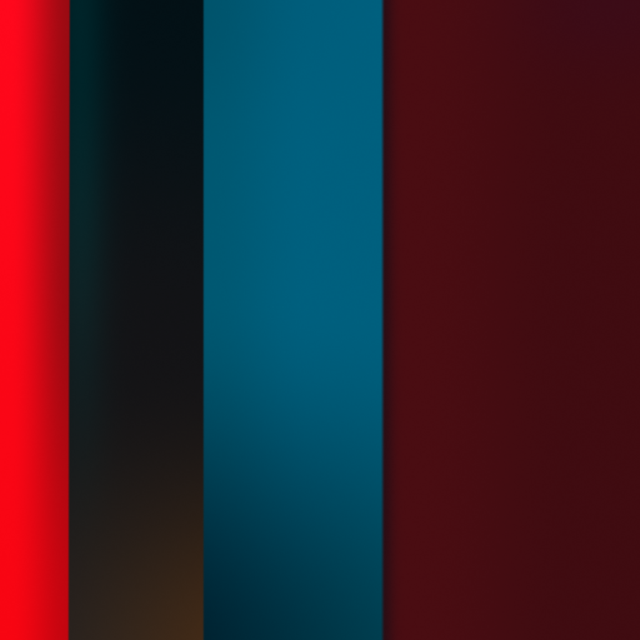
Give the GLSL for this background, as a Shadertoy shader.

```glsl
// Four upright colour panels: glowing red, smoky black, deep teal and maroon.
// Each panel is a function of the canvas position, built from soft gradients;
// the panels are then joined from left to right by smooth vertical edges.

const float RED_END = 0.108;
const float SMOKE_END = 0.318;
const float TEAL_END = 0.598;

// Bell-shaped falloff around a centre.
float bell(float x, float centre, float width) {
    float d = (x - centre) / width;
    return exp(-d * d);
}

// Position across a panel, from 0 at its left to 1 at its right.
float across(float x, float left, float right) {
    return clamp((x - left) / (right - left), 0.0, 1.0);
}

float hash(vec2 p) {
    p = fract(p * vec2(0.1031, 0.1137));
    p += dot(p, p.yx + 33.33);
    return fract((p.x + p.y) * p.x * 91.7);
}

// Red light that dims towards its right side, less so near the floor.
vec3 redPanel(vec2 uv) {
    float u = across(uv.x, 0.0, RED_END);
    vec3 glow = mix(vec3(0.97, 0.02, 0.07), vec3(1.0, 0.03, 0.11), uv.y);
    vec3 shade = mix(vec3(0.76, 0.02, 0.06), vec3(0.60, 0.04, 0.07), smoothstep(0.0, 0.6, uv.y));
    return mix(glow, shade, smoothstep(0.15, 1.05, u));
}

// Near-black column with a cool left rim and a warm floor.
vec3 smokePanel(vec2 uv) {
    float u = across(uv.x, RED_END, SMOKE_END);
    vec3 colour = mix(vec3(0.075, 0.075, 0.085), vec3(0.012, 0.065, 0.085), smoothstep(0.45, 1.0, uv.y));
    vec3 floorGlow = mix(vec3(0.17, 0.14, 0.12), vec3(0.27, 0.17, 0.09), u);
    colour = mix(colour, floorGlow, pow(1.0 - smoothstep(-0.08, 0.5, uv.y), 1.3));
    float rim = bell(u, 0.08, 0.20) * smoothstep(0.05, 0.75, uv.y);
    return colour + vec3(-0.02, 0.075, 0.075) * rim;
}

// Teal panel, brightest at upper right, sinking into shade at lower left.
vec3 tealPanel(vec2 uv) {
    float u = across(uv.x, SMOKE_END, TEAL_END);
    vec3 light = mix(vec3(0.0, 0.345, 0.445), vec3(0.0, 0.375, 0.495), smoothstep(0.0, 0.6, u));
    vec3 shade = mix(vec3(0.0, 0.13, 0.185), vec3(0.0, 0.235, 0.30), u);
    vec3 colour = mix(shade, light, smoothstep(-0.06, 0.56, uv.y + 0.03 * u));
    return colour * (1.0 - 0.05 * smoothstep(0.75, 1.0, uv.y) * (1.0 - u));
}

// Maroon field, warmer on the left, with a violet top right corner.
vec3 maroonPanel(vec2 uv) {
    float u = across(uv.x, TEAL_END, 1.0);
    vec3 colour = mix(vec3(0.29, 0.05, 0.07), vec3(0.25, 0.045, 0.065), smoothstep(0.1, 0.75, u));
    float corner = exp(-dot((uv - vec2(0.96, 1.0)) * vec2(6.0, 9.0), (uv - vec2(0.96, 1.0)) * vec2(6.0, 9.0)));
    colour += vec3(-0.015, 0.0, 0.025) * corner;
    float seam = bell(uv.x, TEAL_END, 0.016);
    return mix(colour, vec3(0.14, 0.05, 0.08), 0.8 * seam);
}

// Puts the right colour over the left one past a soft vertical edge.
vec3 join(vec3 left, vec3 right, float x, float edge, float softness) {
    return mix(left, right, smoothstep(edge - softness, edge + softness, x));
}

void mainImage(out vec4 fragColor, in vec2 fragCoord) {
    vec2 uv = fragCoord / iResolution.xy;
    float softness = max(0.0025, 0.75 / iResolution.x);

    vec3 colour = redPanel(uv);
    colour = join(colour, smokePanel(uv), uv.x, RED_END + 0.002 * (uv.y - 0.5), softness);
    colour = join(colour, tealPanel(uv), uv.x, SMOKE_END, softness);
    colour = join(colour, maroonPanel(uv), uv.x, TEAL_END, softness * 1.6);

    // Faint grain hides banding in the gradients.
    colour += (hash(floor(uv * 512.0)) - 0.5) * 0.004;
    fragColor = vec4(clamp(colour, 0.0, 1.0), 1.0);
}
```
